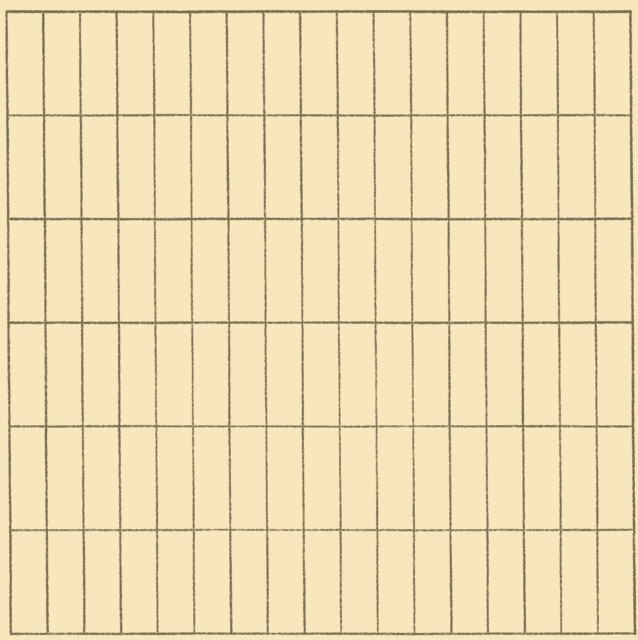
Give the GLSL for this pattern, as a WebGL 2 fragment shader.

```glsl
#version 300 es
precision highp float;
// Hand-ruled ink grid of tall cells on cream paper, slightly leaning and worn.

uniform vec2 u_resolution;
out vec4 fragColor;

const vec3 PAPER = vec3(0.972, 0.902, 0.738);
const vec3 INK = vec3(0.475, 0.430, 0.300);
const vec2 CELLS = vec2(17.0, 6.0);          // repeats across and down
const vec2 PITCH = vec2(0.05752, 0.1620);    // cell size
const vec2 CORNER = vec2(0.0171, 0.0098);    // lower left corner of the grid
const float LEAN = -0.0068;                  // sideways drift over the height
const float HALF_WIDTH = 0.00160;
const float SOFTNESS = 0.00145;
const float WOBBLE = 0.00045;
const float GRAIN_SCALE = 210.0;             // ink clumps per canvas side
const float GRAIN_WEAR = 0.0011;             // width eaten by the grain
const float PAPER_GRAIN = 0.010;

float hash(vec2 p) {
    p = fract(p * vec2(0.1031, 0.1137));
    p += dot(p, p.yx + 33.33);
    return fract((p.x + p.y) * p.x * 17.0);
}

// Distance to the nearest scattered point, about 0 to 1.
float cellular(vec2 p) {
    vec2 cell = floor(p);
    float nearest = 2.0;
    for (int y = -1; y <= 1; y++) {
        for (int x = -1; x <= 1; x++) {
            vec2 c = cell + vec2(x, y);
            vec2 point = c + vec2(hash(c + 7.0), hash(c + 61.0));
            nearest = min(nearest, length(p - point));
        }
    }
    return min(nearest, 1.0);
}

// Slow variation along a line, about -1 to 1.
float waves(float t, float seed) {
    float phase = seed * 6.2832;
    return 0.5 * sin(t * 11.0 + phase)
         + 0.3 * sin(t * 29.0 + phase * 2.3)
         + 0.2 * sin(t * 67.0 + phase * 3.7);
}

// Ink coverage of one ruled line from its distance, position and weight.
float ruledLine(float dist, float along, float seed, float weight, float grain) {
    float pressure = weight + 0.12 * waves(along * 1.7, seed + 0.4);
    float halfWidth = HALF_WIDTH * pressure + GRAIN_WEAR * (0.5 - grain);
    float soft = max(SOFTNESS, 0.7 / min(u_resolution.x, u_resolution.y));
    float edge = 1.0 - smoothstep(halfWidth - soft, halfWidth + soft, dist);
    return edge * clamp(0.62 + 0.34 * pressure - 0.22 * (grain - 0.45), 0.0, 1.0);
}

void main() {
    vec2 uv = gl_FragCoord.xy / u_resolution;
    float grain = cellular(uv * GRAIN_SCALE);

    // Leaning grid coordinates, one unit per cell
    vec2 grid = (uv - CORNER - vec2(LEAN * uv.y, 0.0)) / PITCH;
    vec2 line = clamp(round(grid), vec2(0.0), CELLS);
    vec2 seed = vec2(hash(vec2(line.x, 3.0)), hash(vec2(line.y, 19.0)));

    // Distance to the nearest line in each direction, ending at the frame
    vec2 wander = WOBBLE * vec2(waves(uv.y, seed.x), waves(uv.x, seed.y));
    vec2 offset = (grid - line) * PITCH + wander;
    vec2 beyond = max(max(-grid, grid - CELLS), vec2(0.0)) * PITCH;
    float distColumn = length(vec2(offset.x, beyond.y));
    float distRow = length(vec2(offset.y, beyond.x));

    // Heavier frame, individual line weights, paler centre
    vec2 frame = step(CELLS * 0.5 - 0.25, abs(line - CELLS * 0.5));
    float pale = 0.16 * exp(-9.0 * dot(uv - vec2(0.47, 0.40), uv - vec2(0.47, 0.40)));
    vec2 weight = mix(vec2(0.82), vec2(1.12), seed) + 0.12 * frame - pale;

    float columns = ruledLine(distColumn, uv.y, seed.x, weight.x, grain);
    float rows = ruledLine(distRow, uv.x, seed.y, weight.y + 0.05, grain);
    float ink = max(columns, rows);

    // Paper with faint mottling
    float mottle = cellular(uv * 90.0 + 13.0) - 0.45;
    vec3 paper = PAPER + PAPER_GRAIN * mottle * vec3(0.6, 0.8, 1.2);

    fragColor = vec4(mix(paper, INK, ink), 1.0);
}
```
